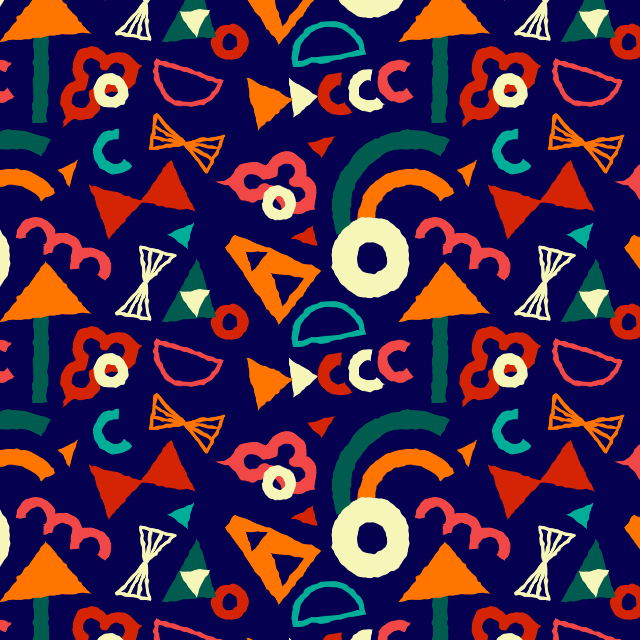
A WebGL 1 fragment shader for this pattern:

```glsl
precision highp float;
// Playful cut-paper shapes on navy, in one rectangular tile that repeats over the canvas.
// Every shape is a distance function wrapped around its own centre, so it may cross
// the tile border. A tileable noise bends the plane a little for hand-cut edges.
uniform vec2 u_resolution;

const vec2 TILE = vec2(479.0, 336.0);   // the canvas is 768 units high, y points down
const vec3 NAVY = vec3(0.02, 0.0, 0.31);
const vec3 ORANGE = vec3(1.0, 0.46, 0.0);
const vec3 RED = vec3(0.83, 0.14, 0.01);
const vec3 PINK = vec3(0.95, 0.28, 0.28);
const vec3 CREAM = vec3(0.965, 0.965, 0.72);
const vec3 GREEN = vec3(0.0, 0.36, 0.31);
const vec3 TEAL = vec3(0.0, 0.68, 0.59);

vec2 p;
vec3 ink = NAVY;

void paint(vec3 color, float d) {
  float soft = 460.0 / u_resolution.y;
  ink = mix(color, ink, smoothstep(-soft, soft, d));
}

float hash(vec2 v) { return fract(sin(dot(v, vec2(127.1, 311.7))) * 43758.5); }

// Value noise that repeats after the given number of cells per tile
float noise(vec2 cells, float seed) {
  vec2 q = p / TILE * cells, i = floor(q), f = fract(q);
  f = f * f * (3.0 - 2.0 * f);
  vec2 a = mod(i, cells), b = mod(i + 1.0, cells);
  return mix(mix(hash(a + seed), hash(vec2(b.x, a.y) + seed), f.x),
             mix(hash(vec2(a.x, b.y) + seed), hash(b + seed), f.x), f.y) - 0.5;
}

// Offset from the nearest repeat of a centre, and the same as a position
vec2 from(vec2 c) { return mod(p - c + TILE * 0.5, TILE) - TILE * 0.5; }
vec2 near(vec2 c) { return c + from(c); }

vec2 turn(vec2 q, float degrees_) {
  float a = radians(degrees_), c = cos(a), s = sin(a);
  return vec2(c * q.x + s * q.y, c * q.y - s * q.x);
}

float edge(vec2 q, vec2 a, vec2 b) {
  vec2 e = normalize(b - a);
  return dot(q - a, vec2(e.y, -e.x));
}

float segment(vec2 q, vec2 a, vec2 b) {
  vec2 e = b - a;
  return length(q - a - e * clamp(dot(q - a, e) / dot(e, e), 0.0, 1.0));
}

float tri(vec2 a, vec2 b, vec2 c) {
  vec2 q = near((a + b + c) / 3.0);
  float side = -sign(edge(c, a, b));
  return max(max(edge(q, a, b) * side, edge(q, b, c) * side), edge(q, c, a) * side);
}

float ring(vec2 c, float r, float w) { return abs(length(from(c)) - r) - w; }

// Thick arc with straight ends; the gap points along dir, half its angle is gap
float arc(vec2 c, float r, float w, float dir, float gap) {
  vec2 q = turn(from(c), dir);
  q.y = abs(q.y);
  return max(abs(length(q) - r) - w, -turn(q, gap).y);
}

// Outlined half disc that bulges along dir
float dome(vec2 c, float r, float w, float dir) {
  vec2 q = turn(from(c), dir);
  return abs(max(length(q) - r, -q.x)) - w;
}

// Outlined flower: three round lobes melted into a triangular core
float flower(vec2 a, vec2 b, vec2 c) {
  float lobes = min(min(length(from(a)), length(from(b))), length(from(c))) - 17.0;
  float core = tri(a, b, c) - 5.0;
  float h = max(6.0 - abs(lobes - core), 0.0);
  return abs(min(lobes, core) - h * h / 24.0) - 7.0;
}

// Wire triangle with spokes running from its tip
float fan(vec2 tip, vec2 a, vec2 b) {
  vec2 q = near(tip);
  float d = segment(q, a, b);
  for (int i = 0; i < 4; i++) d = min(d, segment(q, tip, mix(a, b, float(i) / 3.0)));
  return d - 2.2;
}

void main() {
  p = vec2(gl_FragCoord.x, u_resolution.y - gl_FragCoord.y) / u_resolution.y * 768.0;
  vec2 fine = vec2(96.0, 67.0), coarse = vec2(32.0, 22.0);
  p += 2.0 * vec2(noise(fine, 0.0), noise(fine, 7.0)) + 2.5 * vec2(noise(coarse, 3.0), noise(coarse, 11.0));

  // Mushroom
  vec2 stem = from(vec2(49.0, 430.0));
  paint(GREEN, max(abs(stem.x + 0.02 * stem.y) - 9.0, abs(stem.y) - 53.0));
  paint(ORANGE, tri(vec2(55, 314), vec2(109, 375), vec2(-1, 385)));

  // Rainbow and big ring
  paint(GREEN, arc(vec2(495, 252), 85.0, 11.0, 50.0, 112.0));
  paint(ORANGE, arc(vec2(492, 265), 53.0, 10.0, 71.0, 104.0));
  paint(CREAM, length(from(vec2(445, 309)) * vec2(1.0, 0.97)) - 47.0);
  paint(NAVY, length(from(vec2(446, 310)) * vec2(1.0, 0.95)) - 18.0);

  // Flowers and small rings
  paint(RED, flower(vec2(110, 80), vec2(141, 86), vec2(97, 120)));
  paint(CREAM, ring(vec2(133, 109), 14.5, 6.5));
  paint(PINK, flower(vec2(302, 218), vec2(344, 206), vec2(356, 233)));
  paint(CREAM, ring(vec2(335, 244), 14.5, 6.5));
  paint(RED, ring(vec2(276, 386), 15.5, 6.5));

  // Half discs, hooks and squiggle
  paint(PINK, dome(vec2(227, 86), 40.0, 2.9, 107.0));
  paint(TEAL, dome(vec2(395, 406), 41.0, 3.4, -99.0));
  paint(TEAL, arc(vec2(138, 182), 20.5, 6.0, -20.0, 59.0));
  paint(RED, arc(vec2(407, 449), 18.5, 7.0, -15.0, 68.0));
  paint(CREAM, arc(vec2(443, 444), 19.0, 6.5, -18.0, 60.0));
  paint(PINK, arc(vec2(479, 433), 19.0, 6.5, -7.0, 52.0));
  for (int i = 0; i < 3; i++)
    paint(PINK, arc(vec2(43, 285) + float(i) * vec2(32.5, 18), 18.0, 6.0, 108.0, 68.0));

  // Bows
  paint(RED, tri(vec2(107, 222), vec2(130, 287), vec2(172, 241)));
  paint(RED, tri(vec2(205, 192), vec2(234, 253), vec2(167, 243)));
  paint(ORANGE, min(fan(vec2(222, 172), vec2(187, 138), vec2(182, 177)), fan(vec2(222, 172), vec2(269, 164), vec2(248, 206))));
  paint(CREAM, min(fan(vec2(175, 340), vec2(168, 296), vec2(209, 306)), fan(vec2(175, 340), vec2(140, 376), vec2(179, 384))));

  // Pierced wedge
  float wedge = max(tri(vec2(248, 267), vec2(385, 324), vec2(335, 390)), edge(near(vec2(327, 330)), vec2(269, 298), vec2(283, 281)));
  float holes = min(tri(vec2(294, 301), vec2(320, 303), vec2(303, 327)), tri(vec2(325, 328), vec2(364, 333), vec2(339, 366)));
  paint(ORANGE, max(wedge, -holes));

  // Triangles
  paint(GREEN, tri(vec2(237, 310), vec2(259, 381), vec2(195, 386)));
  paint(CREAM, tri(vec2(216, 350), vec2(251, 348), vec2(235, 382)));
  paint(CREAM, tri(vec2(346, 430), vec2(382, 453), vec2(353, 477)));
  paint(ORANGE, tri(vec2(295, 430), vec2(351, 454), vec2(310, 493)));
  paint(ORANGE, tri(vec2(69, 203), vec2(94, 192), vec2(83, 225)));
  paint(TEAL, tri(vec2(202, 281), vec2(233, 267), vec2(225, 298)));
  paint(RED, tri(vec2(369, 171), vec2(403, 163), vec2(385, 189)));
  paint(RED, tri(vec2(349, 286), vec2(376, 270), vec2(380, 295)));

  gl_FragColor = vec4(ink, 1.0);
}
```
